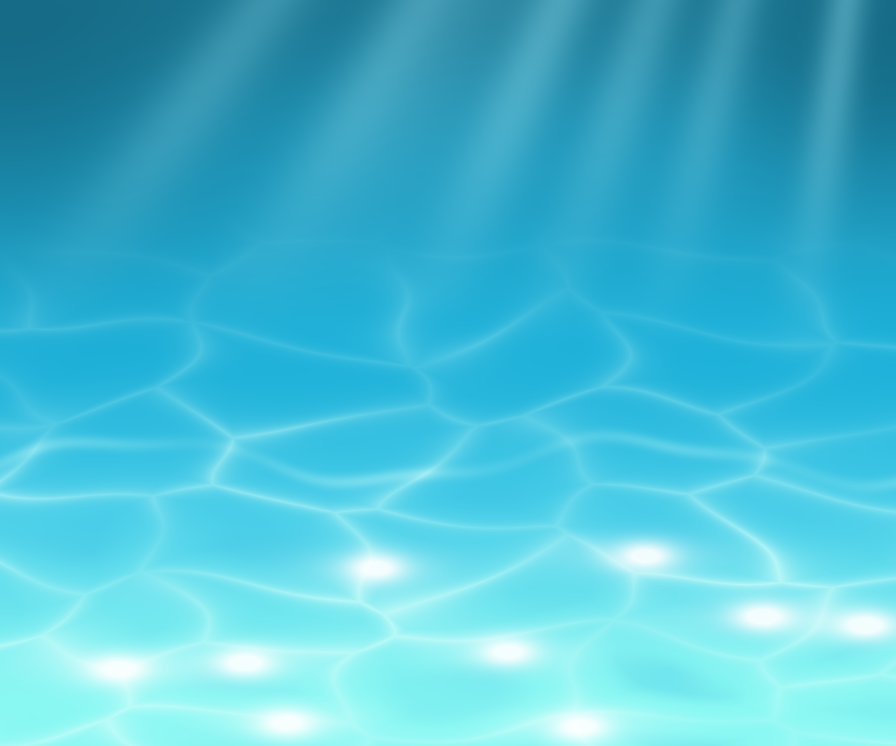
Give the GLSL for this background, as a WebGL 1 fragment shader.

```glsl
precision highp float;

uniform vec2 u_resolution;

// Water colours, from the surface down to the lit floor
const vec3 ABYSS = vec3(0.11, 0.47, 0.58);
const vec3 DEEP = vec3(0.12, 0.60, 0.74);
const vec3 MIDWATER = vec3(0.11, 0.69, 0.85);
const vec3 SHALLOW = vec3(0.27, 0.80, 0.91);
const vec3 FLOOR_LIGHT = vec3(0.53, 0.97, 0.95);
const vec3 SHADOW = vec3(0.06, 0.36, 0.46);
const vec3 BLOTCH = vec3(0.22, 0.72, 0.88);
const vec3 RAY_LIGHT = vec3(0.52, 0.84, 0.91);
const vec3 VEIN_LIGHT = vec3(0.80, 0.99, 0.98);

const int RAY_COUNT = 6;
const int SPARKLE_COUNT = 9;
const float RAY_SOURCE_X = 1.1;
const float RAY_SPREAD = 0.75;
const float RAY_STRENGTH = 0.44;
const vec2 CELL_SCALE = vec2(4.7, 9.0);
const float VEIN_SHARPNESS = 9.0;
const vec2 SPARKLE_SIZE = vec2(0.034, 0.021);

float glow(vec2 offset, vec2 size) {
    vec2 d = offset / size;
    return exp(-dot(d, d));
}

vec2 hash2(vec2 cell) {
    vec2 h = vec2(dot(cell, vec2(127.1, 311.7)), dot(cell, vec2(269.5, 183.3)));
    return fract(sin(h) * 43758.5);
}

// Distances to the nearest and second nearest cell centres
vec2 cellular(vec2 q) {
    vec2 base = floor(q);
    vec2 nearest = vec2(8.0);
    for (int j = -1; j <= 1; j++) {
        for (int i = -1; i <= 1; i++) {
            vec2 cell = base + vec2(float(i), float(j));
            float d = length(cell + 0.1 + 0.8 * hash2(cell) - q);
            nearest.y = min(nearest.y, max(nearest.x, d));
            nearest.x = min(nearest.x, d);
        }
    }
    return nearest;
}

vec3 water(vec2 p) {
    vec3 c = mix(FLOOR_LIGHT, SHALLOW, smoothstep(0.04, 0.36, p.y));
    c = mix(c, MIDWATER, smoothstep(0.28, 0.54, p.y));
    c = mix(c, DEEP, smoothstep(0.52, 0.82, p.y));
    c = mix(c, ABYSS, smoothstep(0.76, 1.02, p.y));
    float corners = glow(p - vec2(0.0, 0.91), vec2(0.25, 0.22))
                  + glow(p - vec2(0.98, 0.91), vec2(0.15, 0.17));
    return mix(c, SHADOW, 0.55 * min(corners, 1.0));
}

// Fan of beams, laid out along the surface and traced back to one source
float rays(vec2 p) {
    float depth = 1.0 - p.y;
    float slant = RAY_SPREAD * depth;
    float across = (p.x + RAY_SOURCE_X * slant) / (1.0 + slant);
    float light = 0.4 * glow(vec2(across - 0.53, 0.0), vec2(0.06, 1.0));
    for (int i = 0; i < RAY_COUNT; i++) {
        float n = float(i);
        float centre = 0.32 + 0.155 * n - 0.006 * n * n - 0.02 * cos(1.57 * n);
        float width = mix(0.047, 0.023, n / 5.0);
        float gain = 0.82 + 0.18 * cos(2.0 * n - 4.0);
        light += gain * exp(-pow((across - centre) / width, 2.0));
    }
    return min(light, 1.2) * (1.0 - smoothstep(0.08, 0.54, depth));
}

// Caustic net: x holds the veins, y the cell interiors
vec2 caustics(vec2 p) {
    vec2 q = p * CELL_SCALE;
    q += 0.13 * sin(q.yx * vec2(2.3, 2.9) + vec2(0.4, 1.7));
    q += 0.05 * sin(q.yx * vec2(6.1, 5.3) + vec2(2.0, 0.6));
    vec2 d = cellular(q + vec2(3.0, 7.0));
    float edge = d.y - d.x;
    float patches = 0.5 + 0.5 * sin(q.x * 1.9 + 1.4 * sin(q.y * 1.3)) * sin(q.y * 1.7 + q.x);
    float veins = exp(-VEIN_SHARPNESS * edge) + 0.25 * exp(-3.0 * edge);
    veins *= 0.3 + 0.7 * patches;
    // One long ridge winding across the middle distance
    float ridge = p.y - 0.383 - 0.028 * cos(11.4 * (p.x - 0.15)) - 0.007 * sin(31.0 * p.x);
    veins += (0.4 + 0.2 * sin(19.0 * p.x)) * exp(-pow(ridge / 0.009, 2.0));
    float fade = mix(0.85, 0.32, smoothstep(0.3, 0.52, p.y));
    fade *= 1.0 - smoothstep(0.52, 0.73, p.y);
    return vec2(veins * fade, smoothstep(0.25, 0.8, edge) * (1.0 - patches));
}

float sparkles(vec2 p) {
    float light = 0.0;
    for (int i = 0; i < SPARKLE_COUNT; i++) {
        float n = float(i);
        float x = fract(0.32 + 0.305 * n + 0.04 * sin(0.6 * n));
        float y = 0.135 + 0.0022 * pow(abs(n - 4.0), 3.0) * sign(n - 4.0);
        y += 0.05 * cos(3.77 * n - 0.756);
        vec2 offset = p - vec2(x, y);
        light += 0.75 * glow(offset, SPARKLE_SIZE);
        light += 0.3 * glow(offset, SPARKLE_SIZE * vec2(2.6, 1.3));
    }
    return light;
}

void main() {
    vec2 p = gl_FragCoord.xy / u_resolution;
    vec2 net = caustics(p);
    vec3 color = water(p);
    color = mix(color, BLOTCH, 0.3 * net.y * (1.0 - smoothstep(0.2, 0.5, p.y)));
    color = mix(color, RAY_LIGHT, RAY_STRENGTH * rays(p));
    color = mix(color, VEIN_LIGHT, min(0.75 * net.x, 0.85));
    color = mix(color, vec3(1.0), min(sparkles(p), 0.92));
    gl_FragColor = vec4(color, 1.0);
}
```
